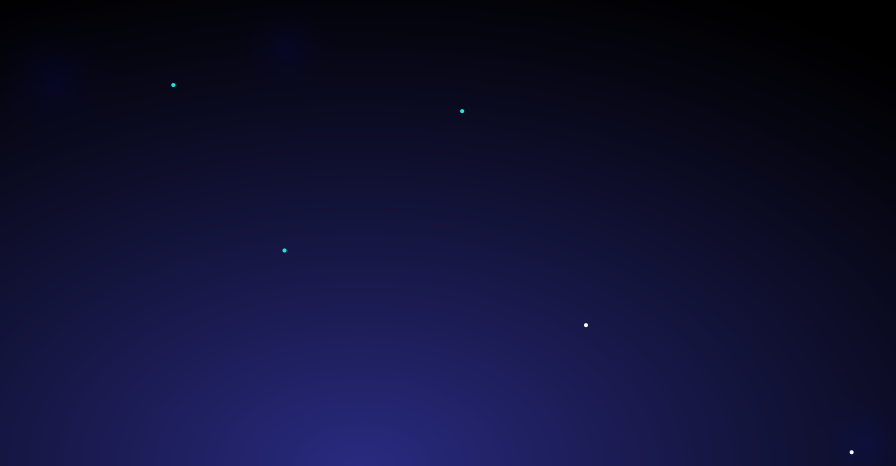
This background is drawn by a WebGL 1 fragment shader. Its source:

```glsl
precision highp float;

uniform vec2 u_resolution;

#define HORIZON_COLOR vec3(0.163, 0.167, 0.502)
#define HORIZON_CENTER vec2(0.403, 0.0)
#define HORIZON_RADIUS vec2(0.954, 1.137)
#define HORIZON_FALLOFF 1.2
#define HAZE_COLOR vec3(0.0, 0.003, 0.072)
#define TEAL vec3(0.06, 0.93, 0.87)
#define WHITE vec3(0.97, 0.97, 1.0)
#define STAR_RADIUS 0.0043

const int STAR_COUNT = 5;
const int HAZE_COUNT = 3;

// Elliptical glow rising from the lower edge and fading to black
vec3 horizonGlow(vec2 uv) {
  float reach = length((uv - HORIZON_CENTER) / HORIZON_RADIUS);
  return HORIZON_COLOR * pow(max(1.0 - reach, 0.0), HORIZON_FALLOFF);
}

// Soft round falloff, 1 at the center and 0 at the radius
float softDisc(vec2 offset, float radius) {
  float fade = max(1.0 - length(offset) / radius, 0.0);
  return fade * fade;
}

// Antialiased disc
float disc(vec2 offset, float radius, float pixel) {
  return 1.0 - smoothstep(-0.6 * pixel, 0.6 * pixel, length(offset) - radius);
}

void main() {
  vec2 uv = gl_FragCoord.xy / u_resolution;
  vec2 aspect = vec2(u_resolution.x / u_resolution.y, 1.0);
  float pixel = 1.0 / u_resolution.y;

  vec3 color = horizonGlow(uv);

  // Faint blue hazes: position, radius
  vec3 hazes[HAZE_COUNT];
  hazes[0] = vec3(0.057, 0.830, 0.165);
  hazes[1] = vec3(0.319, 0.900, 0.120);
  hazes[2] = vec3(0.966, 0.050, 0.120);
  for (int i = 0; i < HAZE_COUNT; i++) {
    color += HAZE_COLOR * softDisc((uv - hazes[i].xy) * aspect, hazes[i].z);
  }

  // Stars: position, whiteness
  vec3 stars[STAR_COUNT];
  stars[0] = vec3(0.1934, 0.8175, 0.0);
  stars[1] = vec3(0.5158, 0.7615, 0.0);
  stars[2] = vec3(0.3175, 0.4625, 0.0);
  stars[3] = vec3(0.6540, 0.3022, 1.0);
  stars[4] = vec3(0.9505, 0.0295, 1.0);
  for (int i = 0; i < STAR_COUNT; i++) {
    vec3 tint = mix(TEAL, WHITE, stars[i].z);
    color = mix(color, tint, disc((uv - stars[i].xy) * aspect, STAR_RADIUS, pixel));
  }

  gl_FragColor = vec4(color, 1.0);
}
```
